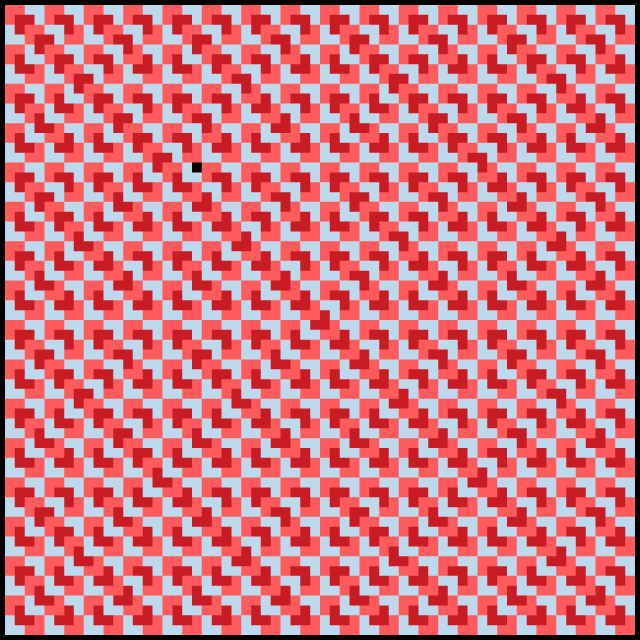
Give the GLSL for this pattern, as a three.js fragment shader.

```glsl
// Draws a 64 by 64 board with one empty cell, tiled by L-shaped trominoes through recursive quartering.
varying vec2 vUv;

const int LEVELS = 6;                  // 2^6 cells per side
const float CELLS = 64.0;
const float BORDER = 1.0 / 128.0;      // frame width
const float EDGE_SOFTNESS = 1.0 / 512.0;
const int TAPS = 4;                    // smoothing taps per axis
const vec2 EMPTY_CELL = vec2(19.0, 47.0);

const vec3 BLACK = vec3(0.0);
const vec3 CORAL = vec3(1.0, 0.355, 0.365);
const vec3 ICE = vec3(0.75, 0.85, 0.925);
const vec3 CRIMSON = vec3(0.785, 0.11, 0.14);

// Smallest trominoes alternate in a checkerboard of 2 by 2 blocks
vec3 blockColour(vec2 cell) {
  vec2 block = floor(cell / 2.0);
  return mix(ICE, CORAL, mod(block.x + block.y, 2.0));
}

// Quarter the board; a tromino at each centre covers the three quarters without the hole
vec3 trominoColour(vec2 cell, vec2 hole) {
  vec3 smallest = blockColour(cell);
  float halfSize = CELLS / 2.0;
  for (int level = 0; level < LEVELS; level++) {
    vec2 side = step(halfSize, cell);
    vec2 holeSide = step(halfSize, hole);
    if (side != holeSide) {
      vec2 centreCell = halfSize - 1.0 + side;
      if (cell == centreCell) return halfSize < 1.5 ? smallest : CRIMSON;
      hole = centreCell;
    }
    cell -= side * halfSize;
    hole -= side * halfSize;
    halfSize *= 0.5;
  }
  return BLACK;
}

// Board inside its black frame
vec3 boardColour(vec2 uv, float border, vec2 hole) {
  vec2 cell = floor((uv - border) / (1.0 - 2.0 * border) * CELLS);
  bool outside = any(lessThan(cell, vec2(0.0))) || any(greaterThanEqual(cell, vec2(CELLS)));
  return outside ? BLACK : trominoColour(cell, hole);
}

// Average a small square of taps to smooth the edges
vec3 smoothBoard(vec2 uv, float softness) {
  vec3 total = vec3(0.0);
  for (int y = 0; y < TAPS; y++) {
    for (int x = 0; x < TAPS; x++) {
      vec2 offset = (vec2(float(x), float(y)) + 0.5) / float(TAPS) - 0.5;
      total += boardColour(uv + offset * softness, BORDER, EMPTY_CELL);
    }
  }
  return total / float(TAPS * TAPS);
}

void main() {
  gl_FragColor = vec4(smoothBoard(vUv, EDGE_SOFTNESS), 1.0);
}
```
